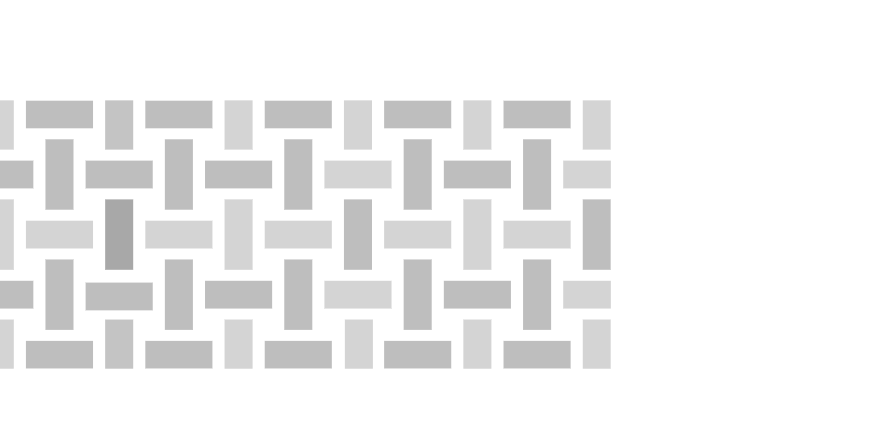
Give the GLSL for this pattern, as a Shadertoy shader.

```glsl
// Signed distance to an axis-aligned box
float boxDistance(vec2 p, vec2 halfSize) {
    vec2 q = abs(p) - halfSize;
    return length(max(q, 0.0)) + min(max(q.x, q.y), 0.0);
}

// Grey of the brick in a given column (x) and row (y, counted downward)
float brickShade(ivec2 cell) {
    bool middleRow = cell.y == 2;
    bool accentColumn = cell.x % 4 == 2;
    bool firstAccent = cell.x == 2;
    bool oddRow = cell.y % 2 == 1;

    if (firstAccent && !oddRow) return middleRow ? 0.66 : 0.77;

    bool light;
    if (cell.x % 2 == 1) light = middleRow;
    else if (oddRow) light = accentColumn && !firstAccent;
    else light = !(accentColumn && middleRow);
    return light ? 0.83 : 0.745;
}

// Slight misplacement of two bricks
vec2 brickNudge(ivec2 cell) {
    if (cell == ivec2(2, 3)) return vec2(0.0, 0.004);
    if (cell == ivec2(6, 4)) return vec2(0.002, 0.0);
    return vec2(0.0);
}

void mainImage(out vec4 fragColor, in vec2 fragCoord) {
    // Canvas heights, measured from the upper left
    float pixel = 1.0 / iResolution.y;
    vec2 p = vec2(fragCoord.x, iResolution.y - fragCoord.y) * pixel;

    vec2 spacing = vec2(0.13326, 0.13412);
    vec2 firstCentre = vec2(-0.0005, 0.2554);
    ivec2 nearest = ivec2(round((p - firstCentre) / spacing));

    // Bricks reach past their cells, so visit the neighbours too
    float shade = 1.0;
    for (int dy = -1; dy <= 1; dy++) {
        for (int dx = -1; dx <= 1; dx++) {
            ivec2 cell = nearest + ivec2(dx, dy);
            if (cell.x < 0 || cell.x > 10 || cell.y < 0 || cell.y > 4) continue;

            bool upright = (cell.x + cell.y) % 2 == 0;
            vec2 halfSize = upright ? vec2(0.0313, 0.0786) : vec2(0.0749, 0.0310);
            vec2 centre = firstCentre + vec2(cell) * spacing + brickNudge(cell);
            float coverage = clamp(0.5 - boxDistance(p - centre, halfSize) / pixel, 0.0, 1.0);
            shade = mix(shade, brickShade(cell), coverage);
        }
    }

    // Crop to a band running in from the left edge
    float band = boxDistance(p - vec2(0.0, 0.5235), vec2(1.3635, 0.2995));
    shade = mix(1.0, shade, clamp(0.5 - band / pixel, 0.0, 1.0));

    fragColor = vec4(vec3(shade), 1.0);
}
```
